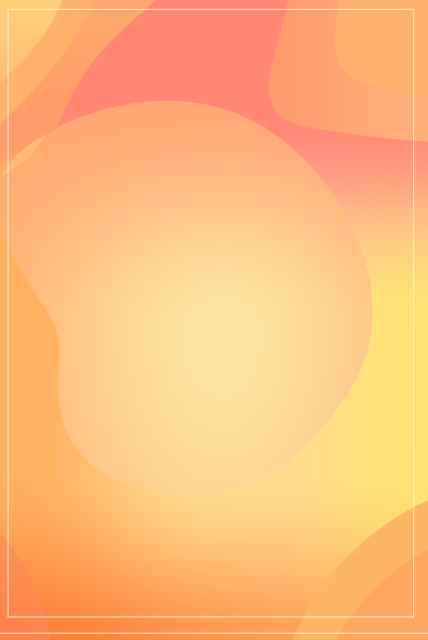
Give the GLSL for this background, as a Shadertoy shader.

```glsl
const vec3 CORAL   = vec3(1.00, 0.53, 0.45);
const vec3 YELLOW  = vec3(1.00, 0.89, 0.46);
const vec3 PALE    = vec3(1.00, 0.86, 0.56);
const vec3 APRICOT = vec3(1.00, 0.69, 0.38);
const vec3 EMBER   = vec3(1.00, 0.47, 0.20);
const vec3 CREAM   = vec3(0.995, 0.90, 0.64);
const vec3 PEACH   = vec3(1.00, 0.67, 0.45);
const vec3 SAND    = vec3(1.00, 0.81, 0.48);
const vec3 LINE    = vec3(1.00, 0.97, 0.90);

const vec2  BLOB_CENTER = vec2(0.459, 0.713);
const float BLOB_RADIUS = 0.4344;
const float SHOULDER    = 0.018;
const float SHOULDER_AT = -2.65;
const vec2  GLOW_CENTER = vec2(0.525, 0.775);
const float GLOW_REACH  = 0.57;
const vec2  FRAME_MIN   = vec2(0.019, 0.022);
const vec2  FRAME_MAX   = vec2(0.9665, 1.446);
const float RULE_Y      = 1.484;
const float LINE_HALF   = 0.0012;
const float GRAIN       = 0.0025;
const float PI          = 3.14159;

// Cosine and sine weights of the blob outline, by harmonic
const vec2 OUTLINE[6] = vec2[6](
    vec2(-0.0102, -0.0252), vec2(-0.0344, 0.0291), vec2(0.0266, -0.0184),
    vec2(-0.0119, 0.0127), vec2(0.0096, -0.0057), vec2(-0.0027, 0.0033));

float fill(float d) {
    float aa = 0.8 / iResolution.x;
    return 1.0 - smoothstep(-aa, aa, d);
}

float smoothMax(float a, float b, float k) {
    float h = max(k - abs(a - b), 0.0) / k;
    return max(a, b) + h * h * k * 0.25;
}

float circle(vec2 p, vec2 center, float radius) {
    return length(p - center) - radius;
}

// Thin lens between two tips
float lens(vec2 p, vec2 a, vec2 b, float thickness) {
    vec2 axis = 0.5 * (b - a), v = p - 0.5 * (a + b);
    float along = dot(v, axis) / dot(axis, axis);
    float across = dot(v, vec2(-axis.y, axis.x)) / length(axis);
    return abs(across) - thickness * (1.0 - along * along);
}

float blob(vec2 p) {
    vec2 v = p - BLOB_CENTER;
    float angle = atan(v.y, v.x), turn = angle - SHOULDER_AT;
    float radius = BLOB_RADIUS + SHOULDER * exp(-turn * turn / 0.03);
    for (int i = 0; i < 6; i++) {
        float a = float(i + 1) * angle;
        radius += dot(OUTLINE[i], vec2(cos(a), sin(a)));
    }
    return length(v) - radius;
}

// Slanted edge that starts at the top and bends once over the given span
float ribbon(vec2 p, float start, float slope, float bend, float span) {
    return 0.78 * (p.x - start + slope * p.y - bend * sin(PI * min(p.y / span, 1.4)));
}

// Region above and to the right of a rounded corner
float cornerPanel(vec2 p, vec2 corner, float lean, float slope, float k) {
    float dx = p.x - corner.x;
    float base = p.y - corner.y - slope * dx + 0.2 * dx * dx;
    return smoothMax(-dx - lean * p.y, base, k);
}

vec3 backdrop(vec2 p) {
    vec3 warm = mix(PALE, YELLOW, smoothstep(0.65, 0.95, p.x));
    float t = smoothstep(0.26, 0.74, p.y);
    vec3 c = mix(CORAL, warm, t) + vec3(0.0, 0.06, 0.24) * t * (1.0 - t);
    float left = 1.0 - smoothstep(0.04, 0.48, p.x);
    c = mix(c, APRICOT, left * smoothstep(0.25, 0.43, p.y));
    float low = smoothstep(1.1, 1.60, p.y) * mix(1.1, 0.5, p.x);
    return mix(c, EMBER, low);
}

vec3 blobColor(vec2 p) {
    vec2 v = p - GLOW_CENTER;
    v *= vec2(v.x < 0.0 ? 0.78 : 0.9, v.y > 0.0 ? 0.52 : 1.0);
    return mix(CREAM, PEACH, smoothstep(0.0, GLOW_REACH, length(v)));
}

void mainImage(out vec4 fragColor, in vec2 fragCoord) {
    // Width is 1, height is 1.5, measured down from the top
    vec2 uv = fragCoord / iResolution.xy;
    vec2 p = vec2(uv.x, 1.5 * (1.0 - uv.y));
    vec3 color = backdrop(p);

    // Faint upright ripples on the bright side
    float r = length((p - GLOW_CENTER) * vec2(1.0, 0.35));
    float ripple = sin(r * 330.0 + 1.5 * sin(p.y * 9.0)) + 0.6 * sin(r * 190.0);
    color += GRAIN * ripple * smoothstep(0.6, 0.95, p.x) * smoothstep(0.3, 0.5, p.y);

    // Ribbons, upper left
    vec3 outer = mix(vec3(1.0, 0.66, 0.43), vec3(1.0, 0.61, 0.41), smoothstep(0.0, 0.3, p.y));
    outer = mix(outer, APRICOT, smoothstep(0.32, 0.43, p.y));
    vec3 inner = mix(SAND, vec3(1.0, 0.75, 0.46), smoothstep(0.0, 0.2, p.y));
    color = mix(color, outer, fill(ribbon(p, 0.365, 0.80, -0.032, 0.28)));
    color = mix(color, vec3(1.0, 0.70, 0.42), fill(ribbon(p, 0.225, 0.768, 0.02, 0.293)) * step(p.y, 0.3));
    color = mix(color, inner, fill(ribbon(p, 0.146, 0.75, 0.018, 0.195)) * step(p.y, 0.2));

    // Nested panels, upper right
    vec3 panel = mix(vec3(1.0, 0.61, 0.43), vec3(1.0, 0.69, 0.48), smoothstep(0.62, 1.0, p.x));
    color = mix(color, panel, fill(cornerPanel(p, vec2(0.674, 0.290), 0.25, 0.194, 0.12)));
    color = mix(color, vec3(1.0, 0.70, 0.44), fill(cornerPanel(p, vec2(0.791, 0.179), 0.1, 0.30, 0.1)));

    // Central blob, slightly translucent, with a bright sliver on its shoulder
    color = mix(color, blobColor(p), 0.9 * fill(blob(p)));
    color = mix(color, vec3(1.0, 0.74, 0.45), fill(lens(p, vec2(0.0, 0.415), vec2(0.107, 0.316), 0.011)));

    // Hills in the lower corners
    color = mix(color, vec3(1.0, 0.71, 0.40), fill(circle(p, vec2(1.256, 1.736), 0.619)));
    color = mix(color, vec3(1.0, 0.65, 0.38), fill(circle(p, vec2(1.254, 1.762), 0.537)));
    color = mix(color, vec3(1.0, 0.53, 0.34), 0.6 * fill(circle(p, vec2(-0.328, 1.557), 0.449)));

    // Thin frame and the rule below it
    vec2 q = abs(p - 0.5 * (FRAME_MIN + FRAME_MAX)) - 0.5 * (FRAME_MAX - FRAME_MIN);
    float frame = abs(max(q.x, q.y));
    float rule = abs(p.y - RULE_Y);
    color = mix(color, LINE, 0.85 * fill(min(frame, rule) - LINE_HALF));

    fragColor = vec4(clamp(color, 0.0, 1.0), 1.0);
}
```
